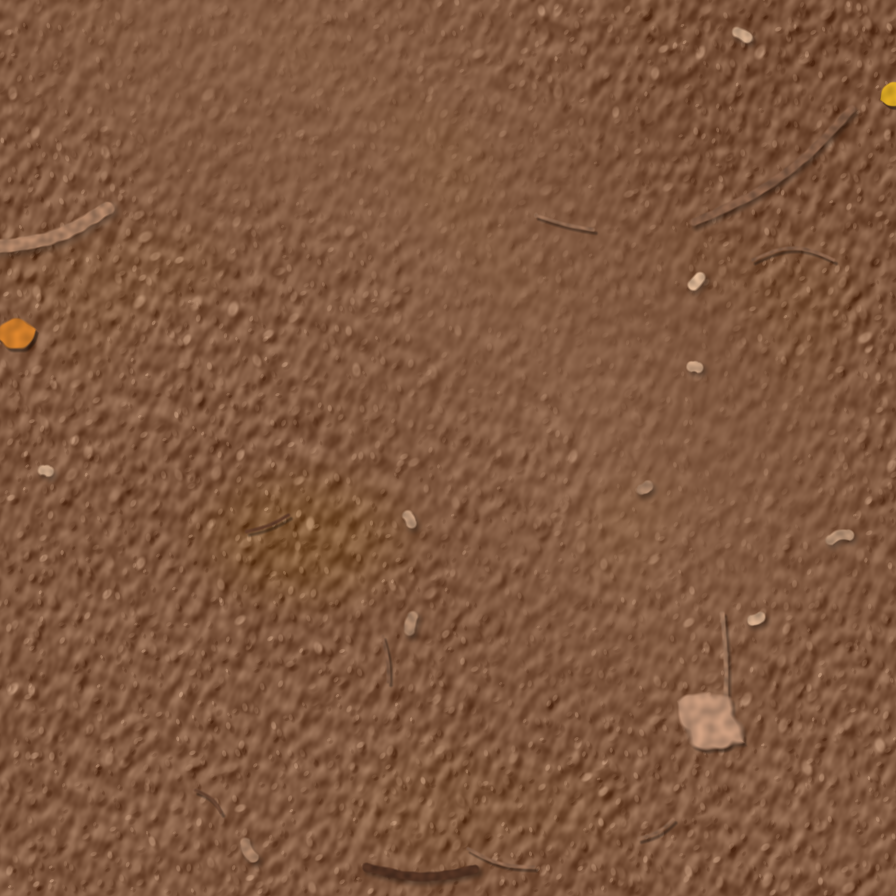
This texture is drawn by a WebGL 2 fragment shader. Its source:

```glsl
#version 300 es
precision highp float;

uniform vec2 u_resolution;
out vec4 fragColor;

const vec3 SOIL = vec3(0.505, 0.350, 0.252);
const vec3 TONE_TINT = vec3(1.03, 1.0, 0.93);
const vec3 OCHRE = vec3(0.53, 0.37, 0.18);
const vec3 BARK = vec3(0.36, 0.22, 0.15);
const vec3 DRY_WOOD = vec3(0.60, 0.45, 0.35);
const vec3 CREAM = vec3(0.80, 0.66, 0.54);
const vec3 DRY_LEAF = vec3(0.73, 0.56, 0.45);
const vec3 ORANGE_LEAF = vec3(0.78, 0.47, 0.16);
const vec3 YELLOW_LEAF = vec3(0.85, 0.65, 0.14);
const vec2 SHADOW = vec2(0.003, -0.004);
const vec2 GRAIN_FREQ = vec2(85.0, 52.0);
const float GRAIN_LEAN = -0.4;
const float SMOOTH_CONTRAST = 0.075;
const float ROUGH_CONTRAST = 0.150;
const float EDGE = 0.0016;
const float PI = 3.14159;

float hash(vec2 p) {
    return fract(sin(dot(p, vec2(127.1, 311.7))) * 43758.5453);
}

vec2 hash2(vec2 p) {
    return vec2(hash(p), hash(p + 37.3));
}

vec2 rotate(vec2 p, float a) {
    float c = cos(a), s = sin(a);
    return vec2(c * p.x - s * p.y, s * p.x + c * p.y);
}

float corner(vec2 id, vec2 offset) {
    float a = 2.0 * PI * hash(id);
    return dot(vec2(cos(a), sin(a)), offset);
}

float noise(vec2 p) {
    vec2 i = floor(p), f = p - i;
    vec2 u = f * f * f * (f * (f * 6.0 - 15.0) + 10.0);
    vec2 e = vec2(1.0, 0.0);
    return mix(mix(corner(i, f), corner(i + e, f - e), u.x),
               mix(corner(i + e.yx, f - e.yx), corner(i + 1.0, f - 1.0), u.x), u.y);
}

float fbm(vec2 p) {
    float sum = 0.0, amp = 1.0;
    for (int i = 0; i < 4; i++) {
        sum += amp * noise(p);
        p = rotate(p, 0.6) * 2.0 + 11.7;
        amp *= 0.5;
    }
    return sum;
}

// Leaning crumbs, lit from the upper left
float crumbs(vec2 p) {
    vec2 q = rotate(p, -GRAIN_LEAN) * GRAIN_FREQ;
    vec2 toLight = vec2(-0.35, 0.25);
    float coarse = noise(q) - noise(q + toLight * 1.5);
    float fine = noise(q * 1.9 + 5.0);
    return 0.9 * coarse + 0.45 * noise(q * 0.6 + 40.0) + 0.4 * fine;
}

// Tone of scattered pebbles with soft shadows
float pebbles(vec2 p, float freq, float density) {
    vec2 q = p * freq, cell = floor(q);
    float tone = 0.0;
    for (int k = 0; k < 9; k++) {
        vec2 id = cell + vec2(k % 3 - 1, k / 3 - 1);
        if (hash(id + freq) > density) continue;
        vec2 d = q - id - 0.1 - 0.8 * hash2(id + 3.1);
        float h = hash(id + 9.4);
        float turn = -GRAIN_LEAN + 1.6 * (hash(id + 5.7) - 0.5);
        float r = mix(0.16, 0.38, h);
        vec2 stretch = vec2(1.35, 0.85);
        float body = length(rotate(d, turn) * stretch);
        float shade = length(rotate(d - vec2(0.2, -0.2), turn) * stretch);
        tone = mix(tone, -0.10, 0.85 * (1.0 - smoothstep(r * 0.4, r * 1.4, shade)));
        float light = mix(0.02, 0.20, pow(hash(id + 1.9), 3.0));
        tone = mix(tone, light, 1.0 - smoothstep(r * 0.5, r * 1.15, body));
    }
    return tone;
}

float stickDistance(vec2 p, vec2 a, vec2 b, float bend) {
    vec2 axis = b - a;
    float t = clamp(dot(p - a, axis) / dot(axis, axis), 0.0, 1.0);
    vec2 bow = bend * sin(PI * t) * vec2(-axis.y, axis.x);
    return length(p - a - axis * t - bow);
}

void paintStick(inout vec3 c, vec2 p, vec2 a, vec2 b, float bend, float width, vec3 wood) {
    float shade = stickDistance(p - SHADOW, a, b, bend);
    c *= 1.0 - 0.32 * (1.0 - smoothstep(0.0, width * 2.0, shade));
    float d = stickDistance(p, a, b, bend) + 0.3 * width * noise(p * 70.0);
    vec3 lit = wood * (1.0 + 0.3 * noise(p * 110.0));
    c = mix(c, lit, 1.0 - smoothstep(width - EDGE, width + EDGE, d));
}

void scatterSticks(inout vec3 c, vec2 p, float freq, float density, vec2 reach, float width, vec3 dark, vec3 pale) {
    vec2 cell = floor(p * freq);
    for (int k = 0; k < 9; k++) {
        vec2 id = cell + vec2(k % 3 - 1, k / 3 - 1);
        if (hash(id + freq * 1.7) > density) continue;
        vec2 centre = (id + 0.2 + 0.6 * hash2(id + 6.2)) / freq;
        float h = hash(id + 2.8);
        vec2 arm = rotate(vec2(mix(reach.x, reach.y, h), 0.0), PI * hash(id + 8.5));
        paintStick(c, p, centre - arm, centre + arm, 0.3 * (h - 0.5), width, mix(dark, pale, hash(id + 4.6)));
    }
}

float leafMask(vec2 p, float turn, float size) {
    vec2 q = rotate(p, -turn) / size;
    float d = max(abs(q.x) - 1.0, abs(q.y) - 0.7 * (1.0 - q.x * q.x)) + 0.25 * noise(p * 60.0);
    return 1.0 - smoothstep(-0.1, 0.1, d);
}

void paintLeaf(inout vec3 c, vec2 p, vec2 centre, float turn, float size, vec3 tint) {
    c *= 1.0 - 0.4 * leafMask(p - centre - SHADOW, turn, size);
    c = mix(c, tint * (1.0 + 0.25 * noise(p * 80.0)), leafMask(p - centre, turn, size));
}

void main() {
    vec2 p = gl_FragCoord.xy / u_resolution;

    // Trodden band across the middle, loose soil around it
    float patches = fbm(p * 4.0);
    float band = stickDistance(p, vec2(0.25, 0.95), vec2(0.72, 0.45), 0.1);
    float rough = smoothstep(0.04, 0.33, band + 0.14 * patches);
    float tone = 0.022 * patches + 0.012 - 0.020 * rough;
    tone -= 0.025 * (1.0 - smoothstep(0.05, 0.35, length(p - vec2(0.85, 0.85))));
    tone += mix(SMOOTH_CONTRAST, ROUGH_CONTRAST, rough) * crumbs(p);
    tone += mix(0.35, 0.85, rough) * pebbles(p, 44.0, 0.40);
    tone += mix(0.30, 0.70, rough) * pebbles(p + 3.0, 78.0, 0.45);
    vec3 c = SOIL + clamp(tone, -0.2, 0.24) * TONE_TINT;

    // Ochre stains
    float stain = 1.0 - smoothstep(0.02, 0.13, length((p - vec2(0.34, 0.40)) * vec2(0.8, 1.2)));
    c = mix(c, OCHRE + tone, 0.4 * stain + 0.12 * smoothstep(0.1, 0.6, noise(p * 5.0 + 20.0)));

    // Scattered litter
    scatterSticks(c, p, 6.0, 0.28, vec2(0.015, 0.045), 0.0018, BARK, DRY_WOOD);
    scatterSticks(c, p, 8.0, 0.13, vec2(0.003, 0.010), 0.0058, DRY_WOOD, CREAM);

    // Branches and leaves
    paintStick(c, p, vec2(0.775, 0.752), vec2(0.95, 0.878), -0.07, 0.0045, mix(BARK, DRY_WOOD, 0.6));
    paintStick(c, p, vec2(-0.02, 0.725), vec2(0.12, 0.768), -0.09, 0.0075, DRY_WOOD * 1.08);
    paintStick(c, p, vec2(0.41, 0.032), vec2(0.53, 0.030), -0.08, 0.0050, BARK * 0.85);
    paintStick(c, p, vec2(0.806, 0.315), vec2(0.810, 0.215), 0.02, 0.0025, DRY_WOOD);
    paintLeaf(c, p, vec2(0.792, 0.195), -0.55, 0.042, DRY_LEAF);
    paintLeaf(c, p, vec2(0.018, 0.628), 0.20, 0.024, ORANGE_LEAF);
    paintLeaf(c, p, vec2(0.998, 0.895), 0.40, 0.018, YELLOW_LEAF);

    fragColor = vec4(c, 1.0);
}
```
